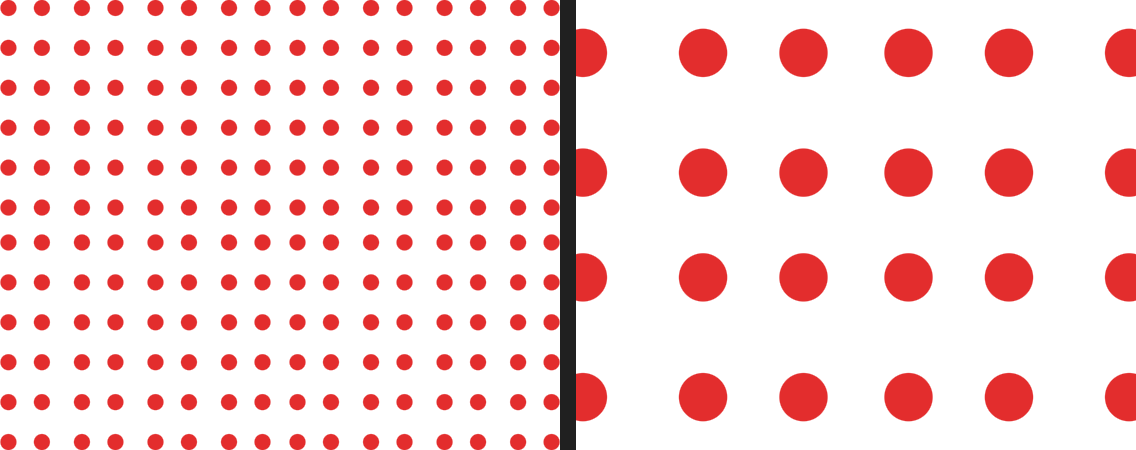
Left: the whole. Right: its middle third, enlarged.
Give the GLSL for this pattern, as a Shadertoy shader.

```glsl
// Red dots on white, 16 columns by 12 rows, mirrored about both centre lines.
// Each quadrant repeats pairs of columns sideways and single rows vertically;
// folding the plane leaves one circle distance to evaluate.

// Lengths are fractions of the canvas height.
#define DOT_RADIUS   0.0179
#define PAIR_CENTRE  0.0761   // middle of the first column pair, from the centre line
#define PAIR_HALF    0.0372   // half the gap between the two columns of a pair
#define PAIR_PITCH   0.1634
#define ROW_START    0.0388   // first row, from the centre line
#define ROW_PITCH    0.0887
#define EDGE_PIXELS  1.2
#define DOT_COLOUR   vec3(0.89, 0.175, 0.175)
#define PAPER_COLOUR vec3(1.0)

// Signed offset from the nearest multiple of pitch.
float repeatCentred(float x, float pitch) {
    return mod(x + 0.5 * pitch, pitch) - 0.5 * pitch;
}

// Signed distance to the nearest dot.
float dotGrid(vec2 p) {
    vec2 quadrant = abs(p);
    float column = abs(repeatCentred(quadrant.x - PAIR_CENTRE, PAIR_PITCH)) - PAIR_HALF;
    float row = repeatCentred(quadrant.y - ROW_START, ROW_PITCH);
    return length(vec2(column, row)) - DOT_RADIUS;
}

void mainImage(out vec4 fragColor, in vec2 fragCoord) {
    vec2 p = (fragCoord - 0.5 * iResolution.xy) / iResolution.y;
    float edge = EDGE_PIXELS / iResolution.y;

    // Linear coverage across the dot's rim
    float coverage = clamp(0.5 - dotGrid(p) / edge, 0.0, 1.0);
    fragColor = vec4(mix(PAPER_COLOUR, DOT_COLOUR, coverage), 1.0);
}
```
